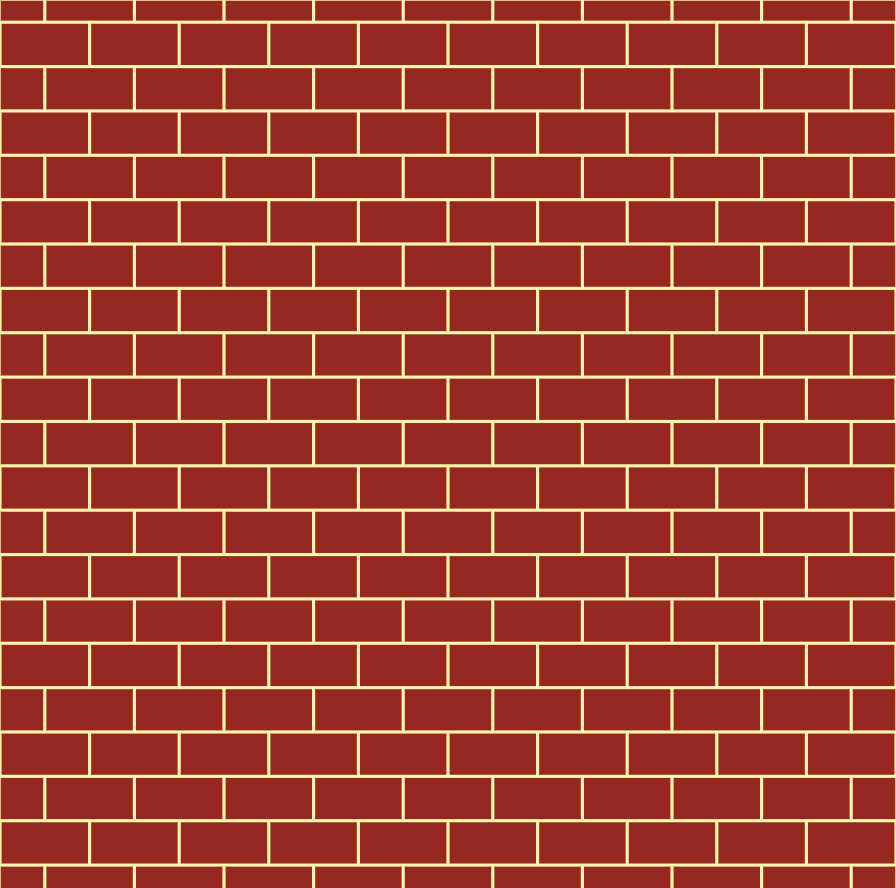
This pattern is drawn by a Shadertoy shader. Its source:

```glsl
// Antialiased coverage of a stroke, in units of canvas width
float stroke(float dist, float halfWidth) {
    return clamp(0.5 + (halfWidth - dist) * iResolution.x, 0.0, 1.0);
}

// Distance to the nearest mortar joint of a running bond
float jointDistance(vec2 p) {
    vec2 brick = vec2(0.1, 0.04951);
    vec2 cell = (p - vec2(0.0, 0.0256)) / brick;
    cell.x += 0.5 * mod(floor(cell.y), 2.0);   // shift alternate courses
    vec2 toJoint = abs(cell - floor(cell + 0.5)) * brick;
    return min(toJoint.x, toJoint.y);
}

void mainImage(out vec4 fragColor, in vec2 fragCoord) {
    vec2 p = fragCoord / iResolution.x;
    float top = iResolution.y / iResolution.x;

    float mortar = stroke(jointDistance(p), 0.00175);

    // Faint hairline along the sides and top
    float edge = min(min(p.x, 1.0 - p.x), top - p.y);
    mortar = max(mortar, stroke(edge, 0.0008));

    vec3 brickRed = vec3(0.59, 0.16, 0.12);
    vec3 mortarCream = vec3(1.0, 0.96, 0.70);
    fragColor = vec4(mix(brickRed, mortarCream, mortar), 1.0);
}
```
